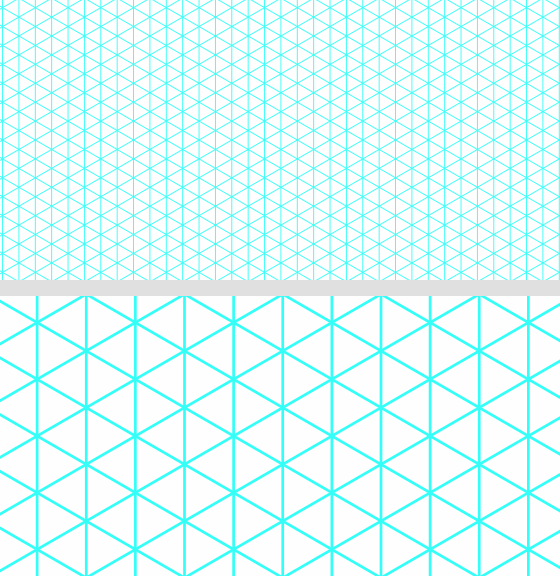
Top, the full canvas; bottom, a detail of the centre.
Reproduce this pattern procedurally as a WebGL 1 fragment shader.

```glsl
precision highp float;

uniform vec2 u_resolution;

// Box-filtered coverage of evenly spaced parallel lines
float lineCoverage(float position, float spacing, float halfWidth, float pixel) {
  float d = abs(mod(position + 0.5 * spacing, spacing) - 0.5 * spacing);
  float overlap = min(d + 0.5 * pixel, halfWidth) - max(d - 0.5 * pixel, -halfWidth);
  return clamp(overlap / pixel, 0.0, 1.0);
}

void main() {
  // Canvas height is one unit; a lattice vertex sits at the local origin
  float pixel = 1.0 / u_resolution.y;
  vec2 p = gl_FragCoord.xy * pixel - vec2(0.0091, 0.5);

  // Three line families, 60 degrees apart, form the triangles
  float gap = 1.0;
  for (int i = 0; i < 3; i++) {
    float angle = float(i) * radians(60.0);
    float across = dot(p, vec2(cos(angle), sin(angle)));
    gap *= 1.0 - lineCoverage(across, 0.05848, 0.0016, pixel);
  }

  vec3 paper = vec3(0.995);
  vec3 cyanInk = vec3(0.2, 0.995, 0.97);
  gl_FragColor = vec4(mix(cyanInk, paper, gap), 1.0);
}
```
